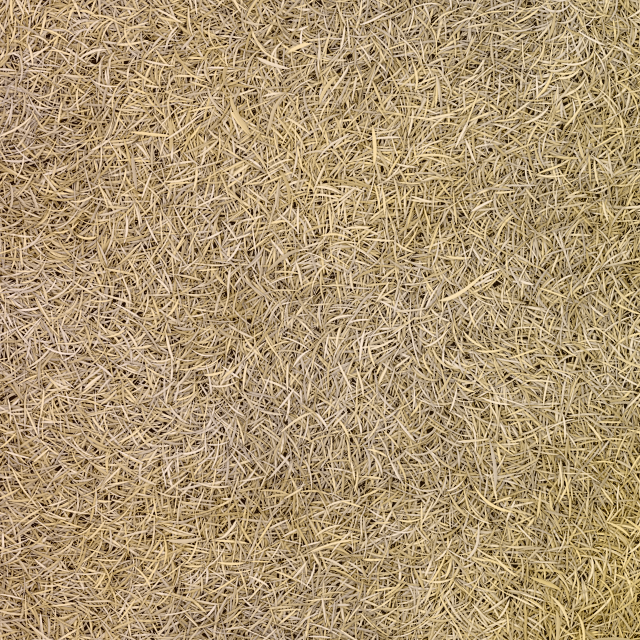
Give the GLSL for this texture, as a Shadertoy shader.

```glsl
vec4 hash4(vec2 p) {
    vec4 n = vec4(dot(p, vec2(127.1, 311.7)), dot(p, vec2(269.5, 183.3)),
                  dot(p, vec2(419.2, 371.9)), dot(p, vec2(73.7, 157.3)));
    return fract(sin(n) * 43758.545);
}

float valueNoise(vec2 p) {
    vec2 cell = floor(p), f = fract(p);
    f = f * f * (3.0 - 2.0 * f);
    float low = mix(hash4(cell).x, hash4(cell + vec2(1, 0)).x, f.x);
    float high = mix(hash4(cell + vec2(0, 1)).x, hash4(cell + vec2(1, 1)).x, f.x);
    return mix(low, high, f.y);
}

// Dry grass colour: tone sets the brightness, warmth runs from grey to golden
vec3 strawColor(float tone, float warmth) {
    return tone - vec3(0.0, mix(0.075, 0.11, warmth), mix(0.15, 0.33, warmth));
}

// Lays one scattered layer of curved, tapered blades over the ground colour
vec3 addBlades(vec3 ground, vec2 uv, float layer, float cells, float width,
               float tone, float density, float flow, float warmPatch) {
    float pixel = 1.0 / iResolution.y;
    vec2 p = uv * cells + hash4(vec2(layer, 7.3)).xy * 37.0;
    vec2 home = floor(p);
    for (int j = -1; j <= 1; j++)
    for (int i = -1; i <= 1; i++) {
        // Blade frame: x runs along the blade, y across it
        vec2 cell = home + vec2(i, j);
        vec4 place = hash4(cell + layer * 13.7);
        float angle = flow + (place.z - 0.5) * 2.7;
        vec2 along = vec2(cos(angle), sin(angle));
        vec2 offset = (p - cell - place.xy) / cells;
        float halfLength = mix(0.5, 0.85, place.w) / cells;
        float x = dot(offset, along) / halfLength;
        float y = dot(offset, vec2(-along.y, along.x));
        if (abs(y) > 0.016 || abs(x) > 1.5) continue;

        vec4 look = hash4(cell + layer * 5.1 + 91.0);
        if (look.w > density) continue;
        y += (look.x - 0.5) * 0.24 * halfLength * x * x;
        float bladeWidth = width * mix(0.65, 1.35, look.y);
        float edge = abs(y) - bladeWidth * (1.0 - x * x * x * x);
        float cover = 1.0 - smoothstep(-0.8 * pixel, 0.8 * pixel, edge);
        float shadow = 1.0 - smoothstep(0.0, 0.0035, edge);

        float light = tone + (look.z - 0.5) * 0.26
                    + 0.04 * clamp(y / bladeWidth, -1.0, 1.0);
        float warmth = clamp(warmPatch + (fract(look.x * 7.0) - 0.5) * 0.9, 0.0, 1.2);
        ground = max(ground - 0.1 * shadow, vec3(0.13, 0.06, 0.01));
        ground = mix(ground, strawColor(min(light, 0.98), warmth), cover);
    }
    return ground;
}

void mainImage(out vec4 fragColor, in vec2 fragCoord) {
    vec2 uv = fragCoord / iResolution.y;

    // Broad patches of direction, warmth and brightness
    float corner = 1.0 - smoothstep(0.05, 0.38, distance(uv, vec2(0.95, 0.08)));
    float clump = 1.0 - smoothstep(0.04, 0.28, length((uv - vec2(0.46, 0.75)) * vec2(0.8, 1.2)));
    float flow = mix(0.4, 1.7, smoothstep(0.1, 0.9, uv.x))
               + (valueNoise(uv * 5.0) - 0.5) * 2.4;
    float warmPatch = 0.28 + 0.4 * valueNoise(uv * 6.0 + 20.0)
                    + 0.35 * corner + 0.15 * clump;
    float patchTone = (valueNoise(uv * 9.0 + 50.0) - 0.5) * 0.08 + 0.03 * clump;

    // Dark soil, then fine blades from the shaded depth to the lit top
    vec3 color = vec3(0.2, 0.12, 0.04);
    for (int i = 0; i < 30; i++) {
        float height = float(i) / 29.0;
        color = addBlades(color, uv, float(i), 30.0, 0.0015,
                          mix(0.72, 0.9, height) + patchTone, 1.0, flow, warmPatch);
    }

    // Sparse broad pale blades, gathered in the clump and the golden corner
    for (int i = 0; i < 2; i++) {
        color = addBlades(color, uv, 40.0 + float(i), 19.0, 0.0023, 0.9,
                          0.02 + 0.35 * clump + 0.25 * corner, flow, warmPatch);
    }

    // Rosy cast on the left, greener on the right
    color.g += 0.03 * (uv.x - 0.5);
    fragColor = vec4(clamp(color, 0.0, 1.0), 1.0);
}
```
